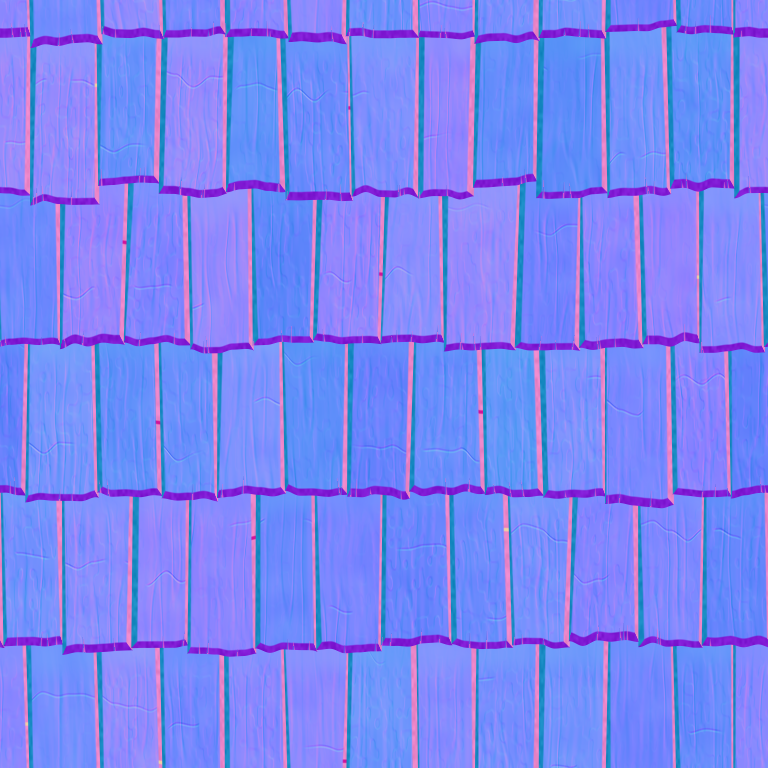
A WebGL 2 fragment shader for this texture map:

```glsl
#version 300 es
precision highp float;

uniform vec2 u_resolution;
out vec4 fragColor;

float hash(vec2 p) {
  vec3 q = fract(p.xyx * 0.1031);
  q += dot(q, q.yzx + 33.33);
  return fract((q.x + q.y) * q.z);
}

// Random value number k of one shingle
float pick(vec2 id, float k) { return hash(id + 20.0 * k + 3.0); }

float noise(vec2 p) {
  vec2 i = floor(p), f = fract(p);
  f = f * f * (3.0 - 2.0 * f);
  return mix(mix(hash(i), hash(i + vec2(1, 0)), f.x),
             mix(hash(i + vec2(0, 1)), hash(i + vec2(1, 1)), f.x), f.y);
}

// Height of the weathered wood: long splits, fibres, pits and a cross check
float woodHeight(vec2 q, vec2 id) {
  vec2 seed = id * 37.0 + 400.0;
  q.x += 0.006 * noise(q * vec2(25, 18) + seed);
  float split = smoothstep(0.0, 0.13, abs(noise(q * vec2(85, 8) + seed) - 0.5));
  float fibre = noise(q * vec2(170, 13) + seed + 90.0);
  float pits = smoothstep(0.25, 0.6, noise(q * vec2(200, 75) + seed));
  float checkY = mix(0.03, 0.19, pick(id, 1.0)) + 0.022 * noise(vec2(q.x * 45.0, 5) + seed);
  float check = 1.0 - smoothstep(0.0, 0.0025, abs(q.y - checkY));
  check *= smoothstep(0.45, 0.6, noise(vec2(q.x * 28.0, 9) + seed));
  return 0.22 * split + 0.38 * fibre + mix(0.05, 0.22, pick(id, 2.0)) * pits - 0.3 * check;
}

// Face colour: the slope of the wood encoded as a surface normal
vec3 faceColor(vec2 q, vec2 id) {
  const float e = 0.0015;
  float h = woodHeight(q, id);
  vec2 slope = vec2(woodHeight(q + vec2(e, 0), id), woodHeight(q + vec2(0, e), id)) - h;
  float covered = smoothstep(0.16, 0.2, q.y);
  float lean = pick(id, 3.0);
  vec2 tilt = vec2(mix(-0.28, 0.18, lean), 0.02 + 0.2 * pick(id, 4.0) * (1.0 - 0.6 * lean));
  tilt += vec2(-0.04, 0.07) * covered;
  tilt += 0.08 * (noise(q * 35.0 + id * 11.0) - 0.5);
  vec3 n = normalize(vec3(tilt - slope * vec2(1.2, 0.9) * (1.0 - 0.8 * covered), 1.0));
  return 0.5 + 0.5 * n;
}

float rowOffset(float row) {
  float r = mod(row, 5.0);
  return 0.48 * min(mod(r, 2.0) + step(3.5, r), 1.0);
}

// Slightly leaning joint on the left of a shingle
float seam(float col, float row, float y) {
  vec2 id = mod(vec2(col, row), vec2(12, 5));
  float x = (col + rowOffset(row) + 0.17 * (pick(id, 5.0) - 0.5)) / 12.0;
  return x + 0.07 * (pick(id, 6.0) - 0.5) * (y - 0.08);
}

void main() {
  vec2 p = gl_FragCoord.xy / u_resolution;
  float px = 1.0 / min(u_resolution.x, u_resolution.y);
  float baseRow = floor(p.y * 5.0 - 0.74);
  vec3 color = vec3(0.45, 0.54, 0.99);

  // Upper rows lie over lower ones
  for (float r = -1.0; r <= 1.0; r++) {
    float row = baseRow + r;
    float y = p.y - (row + 0.74) / 5.0;
    float baseCol = floor(p.x * 12.0 - rowOffset(row));
    for (float c = -1.0; c <= 1.0; c++) {
      float col = baseCol + c;
      vec2 id = mod(vec2(col, row), vec2(12, 5));
      float fromLeft = p.x - seam(col, row, y);
      float fromRight = seam(col + 1.0, row, y) - p.x;

      // Uneven, sloping lower end; a few shingles are cut short
      float end = 0.014 * (pick(vec2(0, id.y), 7.0) - 0.5) + 0.014 * (pick(id, 8.0) - 0.5);
      end += 0.022 * pow(pick(id, 9.0), 7.0);
      end += 0.12 * (pick(id, 10.0) - 0.5) * (fromLeft - 0.04);
      end += 0.007 * (noise(vec2(fromLeft * 55.0, 2) + id * 23.0) - 0.5);
      float up = y - end;
      float cover = clamp(min(min(fromLeft, fromRight), up) / px + 1.0, 0.0, 1.0);
      if (cover <= 0.0) continue;

      vec2 q = vec2(fromLeft, up);
      vec3 shingle = faceColor(q, id);
      float along = clamp(up * 5.0, 0.0, 1.0);
      float leftWidth = mix(0.001, 0.0075, mix(pick(id, 11.0), pick(id, 12.0), along));
      float rightWidth = mix(0.003, 0.0085, mix(pick(id, 13.0), pick(id, 14.0), along));
      float endHeight = mix(0.007, 0.0115, pick(id, 15.0));
      float grit = 0.08 * (noise(q * vec2(300, 160) + id * 31.0) - 0.5);

      // Side bevels, with an occasional nick on the right one
      vec3 pink = vec3(0.92, 0.52, 0.78) + grit;
      float nick = abs(up - mix(0.03, 0.16, pick(id, 16.0))) - 0.0022;
      nick = (1.0 - smoothstep(-px, px, nick)) * step(0.8, pick(id, 17.0));
      pink = mix(pink, mix(vec3(0.82, 0.08, 0.6), vec3(0.95, 0.8, 0.65), step(0.5, pick(id, 18.0))), nick);
      shingle = mix(pink, shingle, smoothstep(-px, px, fromRight - rightWidth));
      shingle = mix(vec3(0.09, 0.54, 0.76) + grit, shingle, smoothstep(-px, px, fromLeft - leftWidth));

      // Mitred lower bevel
      float mitre = clamp(min(fromLeft / leftWidth, fromRight / rightWidth), 0.0, 1.0);
      shingle = mix(vec3(0.5, 0.1, 0.83) + grit, shingle, smoothstep(-px, px, up - endHeight * mitre));

      // Short splits rising from the lower end
      for (float k = 0.0; k < 4.0; k++) {
        float at = 0.08 * pick(id, 20.0 + k) + 0.3 * (pick(id, 25.0 + k) - 0.5) * up;
        float len = mix(0.007, 0.023, pick(id, 30.0 + k));
        float gap = abs(fromLeft - at) - 0.0013 * (1.0 - up / len);
        float inside = (1.0 - smoothstep(-px, px, gap)) * step(up, len) * step(0.3, pick(id, 35.0 + k));
        vec3 splitColor = mix(vec3(0.36, 0.42, 0.9), vec3(0.9, 0.42, 0.82), step(at, fromLeft));
        shingle = mix(shingle, splitColor, 0.8 * inside * step(rightWidth, fromRight));
      }
      color = mix(color, shingle, cover);
    }
  }
  fragColor = vec4(clamp(color, 0.0, 1.0), 1.0);
}
```
